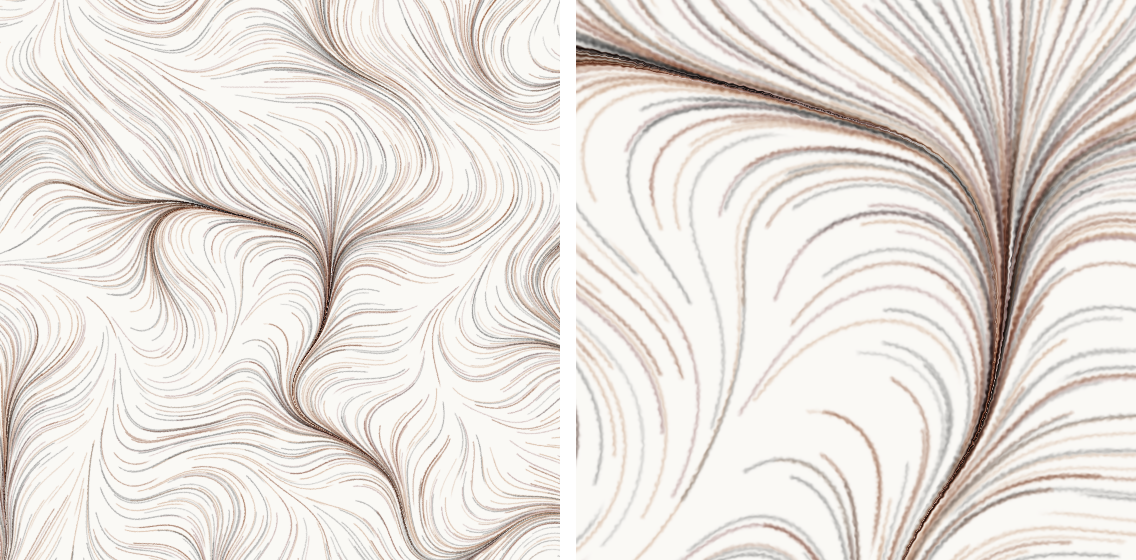
Left: the whole. Right: its middle third, enlarged.
Reproduce this pattern procedurally as a three.js fragment shader.

```glsl
// Fine pencil streamlines that drift through a noise field and gather into dark veins.
varying vec2 vUv;

const vec3 PAPER = vec3(0.98, 0.975, 0.962);
// Light passed by one firm stroke of each pencil
const vec3 TAN = vec3(0.86, 0.76, 0.69);
const vec3 GREY = vec3(0.68, 0.68, 0.68);
const vec3 MAUVE = vec3(0.78, 0.69, 0.69);
const vec3 BROWN = vec3(0.71, 0.58, 0.52);

const int STEPS = 31;              // backward steps along the flow
const float STEP_SIZE = 0.01;
const float SEED_CELL = 0.028;     // spacing of the stroke starts
const float STROKE_WIDTH = 0.0012;
const float MIN_LENGTH = 0.07;
const float MAX_LENGTH = 0.30;
const float PRESSURE = 0.52;
const float MIN_GATHER = 0.03;
const float MAX_GATHER = 14.0;     // limit of stroke bunching in veins
const float VEIN_BOOST = 1.4;      // stands in for strokes beyond that limit

const float FLOW_HEADING = -0.9;
const float SWIRL_SCALE = 3.1;
const float SWIRL_TURN = 6.6;
const float RIPPLE_SCALE = 7.3;
const float RIPPLE_TURN = 0.85;
const float WOBBLE_SCALE = 330.0;
const float WOBBLE_SIZE = 0.0011;
const vec2 FIELD_OFFSET = vec2(23.4, 41.7);

vec3 hash3(vec2 p) {
  vec3 q = fract(p.xyx * vec3(0.1031, 0.1030, 0.0973));
  q += dot(q, q.yxz + 33.33);
  return fract((q.xxy + q.yzz) * q.zyx);
}

vec2 cornerSlope(vec2 cell) {
  return hash3(cell).xy * 2.0 - 1.0;
}

// Gradient noise: value in x, derivative in yz
vec3 noiseWithSlope(vec2 p) {
  vec2 i = floor(p);
  vec2 f = p - i;
  vec2 u = f * f * f * (f * (f * 6.0 - 15.0) + 10.0);
  vec2 du = 30.0 * f * f * (f * (f - 2.0) + 1.0);
  vec2 ga = cornerSlope(i);
  vec2 gb = cornerSlope(i + vec2(1.0, 0.0));
  vec2 gc = cornerSlope(i + vec2(0.0, 1.0));
  vec2 gd = cornerSlope(i + vec2(1.0, 1.0));
  float a = dot(ga, f);
  float b = dot(gb, f - vec2(1.0, 0.0));
  float c = dot(gc, f - vec2(0.0, 1.0));
  float d = dot(gd, f - vec2(1.0, 1.0));
  float k = a - b - c + d;
  float value = a + u.x * (b - a) + u.y * (c - a) + u.x * u.y * k;
  vec2 slope = ga + u.x * (gb - ga) + u.y * (gc - ga) + u.x * u.y * (ga - gb - gc + gd)
             + du * (u.yx * k + vec2(b, c) - a);
  return vec3(value, slope);
}

// Flow angle in x, its gradient in yz
vec3 flowAngle(vec2 p) {
  vec3 swirl = noiseWithSlope(p * SWIRL_SCALE + FIELD_OFFSET);
  vec3 ripple = noiseWithSlope(p * RIPPLE_SCALE + FIELD_OFFSET.yx);
  return vec3(FLOW_HEADING, 0.0, 0.0)
       + SWIRL_TURN * swirl * vec3(1.0, vec2(SWIRL_SCALE))
       + RIPPLE_TURN * ripple * vec3(1.0, vec2(RIPPLE_SCALE));
}

vec3 pencil(float pick) {
  if (pick < 0.34) return TAN;
  if (pick < 0.67) return GREY;
  return pick < 0.85 ? MAUVE : BROWN;
}

// Ink of the strokes whose start lies beside p, a flow distance "travel" upstream
vec3 strokeInk(vec2 p, vec2 along, float curvature, float gather, float travel) {
  vec3 ink = vec3(0.0);
  vec2 home = floor(p / SEED_CELL);
  vec2 side = vec2(-along.y, along.x);
  for (int j = -1; j <= 1; j++) {
    for (int i = -1; i <= 1; i++) {
      vec2 cell = home + vec2(float(i), float(j));
      vec3 rnd = hash3(cell + 117.0);
      vec2 d = (cell + rnd.xy) * SEED_CELL - p;
      float back = -dot(d, along);
      float weight = max(0.0, 1.0 - abs(back) / STEP_SIZE);
      float across = abs(dot(d, side) - 0.5 * curvature * back * back);
      float x = across / (gather * STROKE_WIDTH);
      if (weight > 0.0 && x < 3.0) {
        float s = travel + back;
        float reach = mix(MIN_LENGTH, MAX_LENGTH, fract(rnd.z * 13.7));
        float ends = smoothstep(0.0, 0.004, s) * (1.0 - smoothstep(reach - 0.02, reach, s));
        float edge = 1.0 - smoothstep(0.6, 1.0, across / SEED_CELL);
        float press = PRESSURE * mix(0.6, 1.4, fract(rnd.z * 37.1));
        ink -= log(pencil(rnd.z)) * exp(-x * x) * weight * ends * edge * press;
      }
    }
  }
  return ink;
}

void main() {
  // Shaky hand and paper tooth
  vec3 tooth = noiseWithSlope(vUv * WOBBLE_SCALE);
  vec2 p = vUv + WOBBLE_SIZE * vec2(tooth.x, noiseWithSlope(vUv.yx * WOBBLE_SCALE + 9.5).x);

  // Walk upstream; spreading of the flow keeps the stroke width constant
  vec3 ink = vec3(0.0);
  float logGather = 0.0;
  for (int k = 0; k < STEPS; k++) {
    vec3 flow = flowAngle(p);
    vec2 along = vec2(cos(flow.x), sin(flow.x));
    vec2 side = vec2(-along.y, along.x);
    float curvature = dot(along, flow.yz);
    float rawGather = exp(logGather);
    float gather = clamp(rawGather, MIN_GATHER, MAX_GATHER);
    float boost = 1.0 + VEIN_BOOST * smoothstep(3.0, 40.0, rawGather);
    ink += boost * strokeInk(p, along, curvature, gather, float(k) * STEP_SIZE);
    logGather -= dot(side, flow.yz) * STEP_SIZE;
    p += STEP_SIZE * (0.5 * curvature * STEP_SIZE * side - along);
  }
  gl_FragColor = vec4(PAPER * exp(-ink * (1.0 + 0.5 * tooth.x)), 1.0);
}
```
